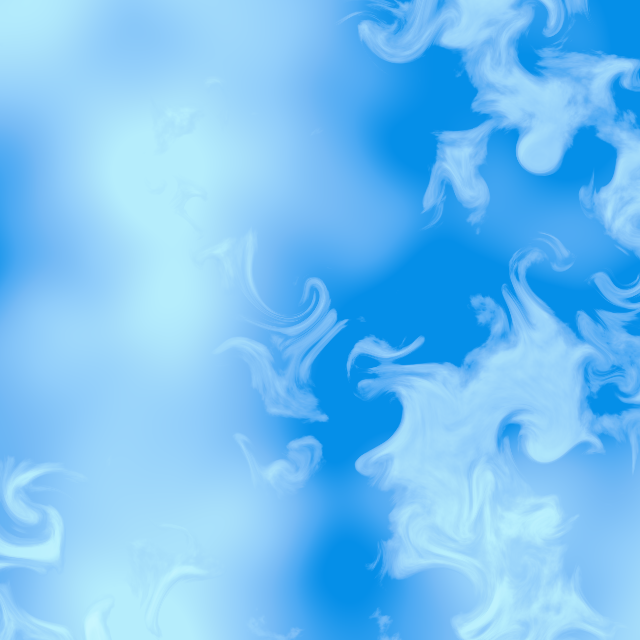
A WebGL 2 fragment shader for this texture:

```glsl
#version 300 es
precision highp float;
// Draws a bright blue sky with soft haze, billowing clouds and curled wisps.

uniform vec2 u_resolution;
out vec4 fragColor;

// Tones from clear sky to bright cloud, evenly spaced.
const vec3 SKY_TONES[6] = vec3[6](
  vec3(0.02, 0.56, 0.91), vec3(0.29, 0.66, 0.95), vec3(0.46, 0.73, 0.96),
  vec3(0.56, 0.80, 0.98), vec3(0.64, 0.86, 0.98), vec3(0.71, 0.93, 0.99));
const vec3 HIGHLIGHT = vec3(0.82, 0.98, 1.0);
const vec2 LIGHT_STEP = vec2(-0.006, 0.012);

vec3 hash3(vec2 cell) {
  vec3 h = fract(cell.xyx * vec3(0.1031, 0.1030, 0.0973));
  h += dot(h, h.yxz + 33.33);
  return fract((h.xxy + h.yzz) * h.zyx);
}

float valueNoise(vec2 p) {
  vec2 cell = floor(p);
  vec2 f = p - cell;
  vec2 w = f * f * f * (f * (f * 6.0 - 15.0) + 10.0);
  float bottom = mix(hash3(cell).x, hash3(cell + vec2(1, 0)).x, w.x);
  float top = mix(hash3(cell + vec2(0, 1)).x, hash3(cell + vec2(1, 1)).x, w.x);
  return mix(bottom, top, w.y);
}

// Layered noise, each octave turned to hide the lattice.
float fbm(vec2 p, int octaves, float gain) {
  const mat2 turn = mat2(1.6, 1.2, -1.2, 1.6);
  float sum = 0.0, total = 0.0, amplitude = 1.0;
  for (int i = 0; i < octaves; i++) {
    sum += amplitude * valueNoise(p);
    total += amplitude;
    amplitude *= gain;
    p = turn * p + 17.3;
  }
  return sum / total;
}

vec2 rotate(vec2 v, float angle) {
  float c = cos(angle), s = sin(angle);
  return vec2(c * v.x - s * v.y, s * v.x + c * v.y);
}

// Twists space around one scattered vortex per cell.
vec2 swirl(vec2 p, float cells, float strength) {
  vec2 q = p * cells;
  vec2 base = floor(q);
  vec2 shift = vec2(0.0);
  for (int y = -1; y <= 1; y++) {
    for (int x = -1; x <= 1; x++) {
      vec2 cell = base + vec2(x, y);
      vec3 h = hash3(cell + 41.0);
      vec2 d = q - cell - h.xy;
      float angle = strength * (h.z * 2.0 - 1.0) * exp(-7.0 * dot(d, d));
      shift += rotate(d, angle) - d;
    }
  }
  return p + shift / cells;
}

// Smooth background tone, clearing towards the upper right.
float hazeTone(vec2 p) {
  float broad = fbm(p * 3.3 + vec2(5.2, 1.7), 2, 0.4);
  float clearing = smoothstep(0.42, 1.0, p.x) * smoothstep(0.1, 0.6, p.y);
  return 0.62 + 1.65 * (broad - 0.5) - 0.75 * clearing;
}

// Cloud thickness: broad patches broken up by curled detail.
float cloudDensity(vec2 p) {
  vec2 curled = swirl(swirl(p, 7.0, 3.2), 15.0, 2.4);
  float detail = fbm(curled * 7.0 + 9.1, 7, 0.52);
  float patches = valueNoise(p * 3.6 + vec2(2.4, 7.8));
  float calm = (1.0 - smoothstep(0.12, 0.34, p.x)) * smoothstep(0.22, 0.42, p.y);
  return detail + 0.36 * (patches - 0.5) - 0.3 * calm;
}

vec3 skyColor(float tone) {
  vec3 color = SKY_TONES[0];
  for (int i = 1; i < 6; i++) {
    color = mix(color, SKY_TONES[i], clamp(tone * 5.0 - float(i - 1), 0.0, 1.0));
  }
  return mix(color, HIGHLIGHT, clamp((tone - 1.0) * 2.5, 0.0, 1.0));
}

void main() {
  vec2 p = gl_FragCoord.xy / min(u_resolution.x, u_resolution.y);
  float haze = clamp(hazeTone(p), 0.0, 1.0);

  // Crisp cloud rims that thicken inwards.
  float density = cloudDensity(p);
  float rim = smoothstep(0.48, 0.53, density);
  float body = smoothstep(0.48, 0.68, density);
  float cover = 0.5 * rim + 0.42 * body;

  // Light from above picks out the billows.
  float relief = clamp(density - cloudDensity(p + LIGHT_STEP), -0.12, 0.12);
  float cloud = mix(0.66, haze, 0.4) + 0.35 * body + 1.3 * relief;

  fragColor = vec4(skyColor(mix(haze, cloud, cover)), 1.0);
}
```
